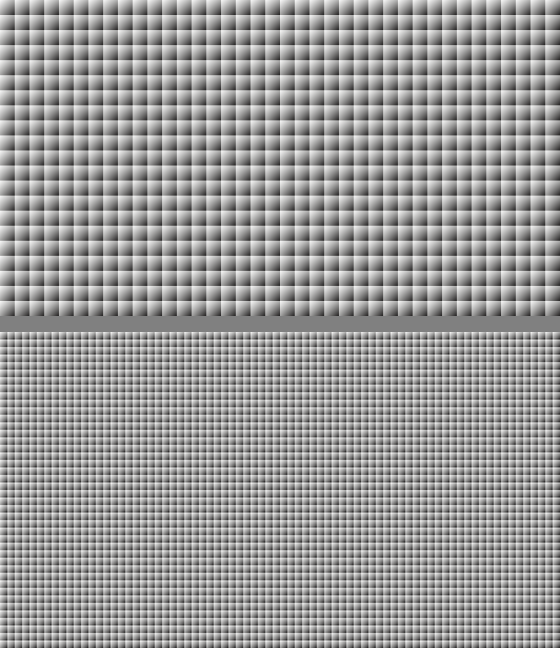
Top, the tile; bottom, the same tile 2 across and 2 down.
Reproduce this pattern procedurally as a WebGL 2 fragment shader.

```glsl
#version 300 es
precision highp float;

uniform vec2 u_resolution;
out vec4 fragColor;

// Whole repeats across and down
const vec2 TILES = vec2(38.0, 21.0);

// Tile corner colours, blended across each tile
const vec3 TOP_LEFT     = vec3(0.960, 0.960, 0.958);
const vec3 TOP_RIGHT    = vec3(0.675, 0.674, 0.670);
const vec3 BOTTOM_LEFT  = vec3(0.645, 0.644, 0.640);
const vec3 BOTTOM_RIGHT = vec3(0.156, 0.150, 0.150);

// Width of the softened tile edge, in output samples
const float EDGE_SOFTNESS = 1.0;

// Periodic 0..1 ramp whose jump is spread over the given width
vec2 softSawtooth(vec2 position, vec2 width) {
    vec2 phase = fract(position + 0.5 * width);
    vec2 fall = 1.0 - phase / width;
    vec2 rise = (phase - width) / (1.0 - width);
    return max(fall, rise);
}

void main() {
    vec2 uv = gl_FragCoord.xy / u_resolution;
    vec2 edgeWidth = min(EDGE_SOFTNESS * TILES / u_resolution, vec2(0.5));
    vec2 local = softSawtooth(uv * TILES, edgeWidth);

    // Bilinear shading from the bright corner to the dark one
    vec3 bottom = mix(BOTTOM_LEFT, BOTTOM_RIGHT, local.x);
    vec3 top = mix(TOP_LEFT, TOP_RIGHT, local.x);
    fragColor = vec4(mix(bottom, top, local.y), 1.0);
}
```
